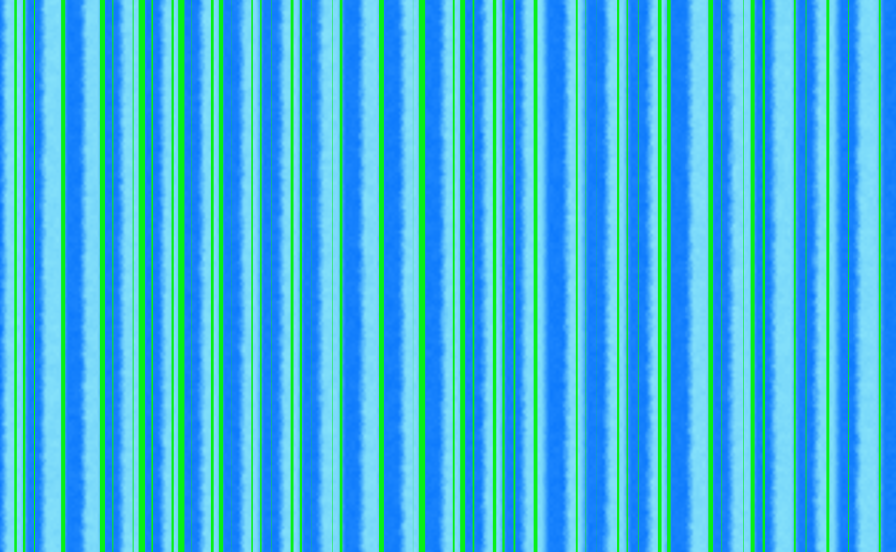
Give the GLSL for this pattern, as a WebGL 1 fragment shader.

```glsl
precision highp float;
// Soft blue vertical folds with crisp green pinstripes of varying width.

uniform vec2 u_resolution;

const float REPEATS = 22.0;      // folds across the canvas
const float START = 0.40;        // first accent line, in repeats
const float DRIFT = 0.26;        // bunching of folds towards the left
const float CELL_LEFT = 0.40;    // part of a repeat left of its accent line

const vec3 DEEP_BLUE = vec3(0.08, 0.50, 0.99);
const vec3 SKY_BLUE = vec3(0.49, 0.86, 0.98);
const vec3 GREEN = vec3(0.03, 0.94, 0.09);

// Stripe positions and greatest widths, in repeats
const float ACCENT_POS = 0.0;
const float BOLD_POS = 0.22;
const float HAIR_POS = 0.485;
const float ACCENT_WIDTH = 0.10;
const float BOLD_WIDTH = 0.17;
const float HAIR_WIDTH = 0.065;
const float SWELL_PERIOD = 6.7;  // repeats between the thinnest bold stripes

const float GRAIN_SCALE = 140.0; // grain cells across the canvas
const float EDGE_WEAR = 0.07;    // raggedness of the fold edges, in repeats
const float SHADE_WEAR = 0.07;   // mottling of the blues

float hash(vec2 p) {
  vec3 q = fract(vec3(p.xyx) * 0.1031);
  q += dot(q, q.yzx + 33.33);
  return fract((q.x + q.y) * q.z);
}

float valueNoise(vec2 p) {
  vec2 cell = floor(p);
  vec2 f = fract(p);
  f = f * f * (3.0 - 2.0 * f);
  float low = mix(hash(cell), hash(cell + vec2(1.0, 0.0)), f.x);
  float high = mix(hash(cell + vec2(0.0, 1.0)), hash(cell + vec2(1.0)), f.x);
  return mix(low, high, f.y);
}

// Share of a pixel covered by a stripe centred at distance d
float stripe(float d, float width, float pixel) {
  float right = min(d + 0.5 * width, 0.5 * pixel);
  float left = max(d - 0.5 * width, -0.5 * pixel);
  return clamp((right - left) / pixel, 0.0, 1.0);
}

// Random width, with some stripes left out
float sparseWidth(float id, float seed, float widest) {
  return widest * max(0.0, 1.35 * hash(vec2(id, seed)) - 0.35);
}

// Bold stripes swell in waves and thin out to the right
float boldWidth(float id) {
  float swell = -0.057 * cos(6.28318 * id / SWELL_PERIOD);
  float jitter = 0.085 * (hash(vec2(id, 7.0)) - 0.5);
  return clamp(0.111 - 0.003 * id + swell + jitter, 0.0, BOLD_WIDTH);
}

// Light across one fold: 0 in the trough, 1 on the crest
float foldLight(float x, float id) {
  float spread = 0.06 * (hash(vec2(id, 23.0)) - 0.5);
  float rise = smoothstep(-0.40, -0.15, x + spread);
  float fall = 1.0 - smoothstep(0.09, 0.34, x - spread);
  return rise * fall;
}

void main() {
  vec2 uv = gl_FragCoord.xy / u_resolution.x;
  float pixel = REPEATS / u_resolution.x;

  // Repeat index and position inside the repeat
  float p = uv.x * REPEATS - START + DRIFT * 4.0 * uv.x * (1.0 - uv.x);
  float id = floor(p + CELL_LEFT);
  float x = p - id;

  // Blue folds with a slightly worn surface
  vec2 grainUv = uv * GRAIN_SCALE;
  float grain = 0.6 * valueNoise(grainUv)
              + 0.4 * valueNoise(grainUv * 2.1 + 17.0) - 0.5;
  float light = foldLight(x + EDGE_WEAR * grain, id);
  vec3 color = mix(DEEP_BLUE, SKY_BLUE, light);
  color += SHADE_WEAR * grain * vec3(1.0, 0.8, 0.1);

  // Green pinstripes
  float accent = stripe(x - ACCENT_POS, sparseWidth(id, 3.0, ACCENT_WIDTH), pixel);
  float bold = stripe(x - BOLD_POS, boldWidth(id), pixel);
  float hair = stripe(x - HAIR_POS, sparseWidth(id, 11.0, HAIR_WIDTH), pixel);
  color = mix(color, GREEN, max(accent, max(bold, hair)));

  gl_FragColor = vec4(clamp(color, 0.0, 1.0), 1.0);
}
```
